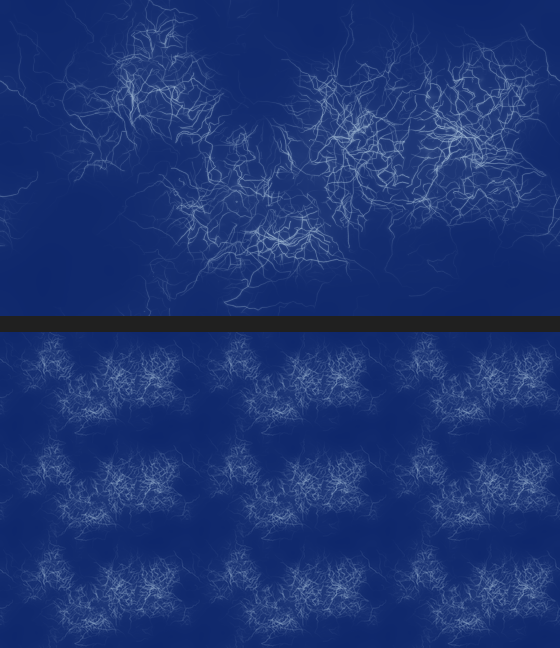
Top, the tile; bottom, the same tile 3 across and 3 down.
Give the GLSL for this background, as a Shadertoy shader.

```glsl
// Branching electric filaments on a hazy deep blue ground.
// Jittered grid nodes each link to a neighbour lying towards the nearest hub, giving
// trees; kinked noise bends them. All grids wrap, so the result tiles both ways.

const vec3  GROUND = vec3(0.052, 0.150, 0.420);
const vec3  SPARK  = vec3(0.75, 0.85, 0.92);
const int   HUBS = 4;
const float HUB_SPREAD = 0.080;      // squared radius, in canvas heights
const int   LAYERS = 6;
const vec2  COARSE_GRID = vec2(10.0, 6.0);
const float GRID_GROWTH = 1.36;
const vec2  KINK_GRID = vec2(16.0, 9.0);
const float KINK = 0.85;             // bend relative to the kink cell
const float CORE_WIDTH = 0.0017;
const float CORE_LIGHT = 0.46;
const float GLOW_WIDTH = 0.0065;
const float GLOW_LIGHT = 0.055;
const float HAZE_LIGHT = 0.075;
const float WANDER = 2.1;            // spread of branch headings, radians

// Three random values for a wrapped cell
vec3 hash(vec2 cell, vec2 grid, int seed) {
    uvec3 v = uvec3(uvec2(mod(cell + 0.5, grid)), uint(seed));
    v = v * 1664525u + 1013904223u;
    v.x += v.y * v.z; v.y += v.z * v.x; v.z += v.x * v.y;
    v ^= v >> 16u;
    v.x += v.y * v.z; v.y += v.z * v.x; v.z += v.x * v.y;
    return vec3(v >> 8u) / 16777216.0;
}

// Wrapping value noise; softness 0 leaves kinks, 1 is smooth
vec2 noise(vec2 uv, vec2 grid, int seed, float softness) {
    vec2 p = uv * grid, c = floor(p), f = p - c;
    f = mix(f, f * f * (3.0 - 2.0 * f), softness);
    vec2 low  = mix(hash(c, grid, seed).xy, hash(c + vec2(1, 0), grid, seed).xy, f.x);
    vec2 high = mix(hash(c + vec2(0, 1), grid, seed).xy, hash(c + vec2(1, 1), grid, seed).xy, f.x);
    return mix(low, high, f.y);
}

// Shortest vector to a hub across the wrapped canvas, in canvas heights
vec2 toHub(vec2 uv, int i, vec2 canvas) {
    float k = float(i);
    vec2 d = vec2(0.22 + 0.21 * k, 0.49 + 0.2 * cos(2.6 * k)) - uv;
    return (d - round(d)) * canvas;
}

// Amount of electric charge at a place
float chargeAt(vec2 uv, vec2 canvas) {
    float hubs = 0.0;
    for (int i = 0; i < HUBS; i++) {
        vec2 d = toHub(uv, i, canvas);
        hubs += exp(-dot(d, d) / HUB_SPREAD);
    }
    float lumps = 0.6 * noise(uv, vec2(7, 4), 90, 1.0).x + 0.4 * noise(uv, vec2(14, 8), 91, 1.0).x;
    return hubs * (0.25 + 1.2 * lumps) + 0.5 * lumps * lumps;
}

// Step from a node to its parent cell
vec2 parentStep(vec2 uv, float random, vec2 canvas) {
    vec2 nearest = vec2(9.0);
    for (int i = 0; i < HUBS; i++) {
        vec2 d = toHub(uv, i, canvas);
        if (dot(d, d) < dot(nearest, nearest)) nearest = d;
    }
    float heading = atan(nearest.y, nearest.x + 1e-5) + (random - 0.5) * WANDER;
    return round(1.2 * vec2(cos(heading), sin(heading)));
}

// Light from one forest; slopeX and slopeY tell how the bending stretches the canvas
float filaments(vec2 uv, vec2 grid, int seed, vec2 canvas, vec2 slopeX, vec2 slopeY) {
    vec2 p = uv * grid, home = floor(p), cellSize = canvas / grid;
    float lineWidth = max(CORE_WIDTH, 0.6 / iResolution.y);
    float core = 0.0, glow = 0.0;
    for (int k = 0; k < 9; k++) {
        vec2 cell = home + vec2(k % 3 - 1, k / 3 - 1);
        vec3 node = hash(cell, grid, seed);
        vec2 a = cell + 0.1 + 0.8 * node.xy;
        vec2 link = parentStep(a / grid, fract(node.z * 37.7), canvas);
        vec3 parent = hash(cell + link, grid, seed);
        vec2 b = cell + link + 0.1 + 0.8 * parent.xy;

        vec2 along = (b - a) * cellSize, rel = (p - a) * cellSize;
        float t = clamp(dot(rel, along) / dot(along, along), 0.0, 1.0);
        vec2 away = rel - along * t;
        float d = length(away);
        vec2 normal = away / max(d, 1e-6);

        // Undo the stretch so that the line keeps its width
        float stretch = length(vec2(dot(normal, slopeX), dot(normal, slopeY)));
        float s = d / clamp(stretch, 0.35, 2.5) / lineWidth;
        float strength = smoothstep(0.15, 1.0, mix(node.z, parent.z, t));
        core = max(core, strength * exp(-s * s));
        glow += strength * strength * exp(-d / GLOW_WIDTH);
    }
    return CORE_LIGHT * core * CORE_WIDTH / lineWidth + GLOW_LIGHT * glow;
}

void mainImage(out vec4 fragColor, in vec2 fragCoord) {
    vec2 uv = fragCoord / iResolution.xy;
    vec2 canvas = vec2(iResolution.x / iResolution.y, 1.0);
    float charge = chargeAt(uv, canvas);
    float light = 0.0;

    // Coarse trees reach far out, fine ones crowd around the hubs
    for (int i = 0; i < LAYERS; i++) {
        vec2 bent = uv, kinkGrid = KINK_GRID;
        for (int octave = 0; octave < 4; octave++) {
            vec2 n = noise(uv, kinkGrid, 20 + 4 * i + octave, 0.0) - 0.5;
            bent += n * KINK / (kinkGrid.y * canvas);
            kinkGrid *= 2.0;
        }
        vec2 slopeX = dFdx(bent) * canvas * iResolution.y;
        vec2 slopeY = dFdy(bent) * canvas * iResolution.y;
        float reach = 0.06 + 0.08 * float(i);
        float fade = smoothstep(reach, reach + 0.5, charge);
        if (fade > 0.0) {
            vec2 grid = floor(COARSE_GRID * pow(GRID_GROWTH, float(i)) + 0.5);
            light += fade * filaments(bent, grid, i + 1, canvas, slopeX, slopeY);
        }
    }

    // Brighter near hubs, over a soft haze
    light *= 0.5 + 0.6 * min(charge, 1.3);
    light += HAZE_LIGHT * min(charge, 1.3);
    fragColor = vec4(mix(GROUND, SPARK, 1.0 - exp(-light)), 1.0);
}
```
